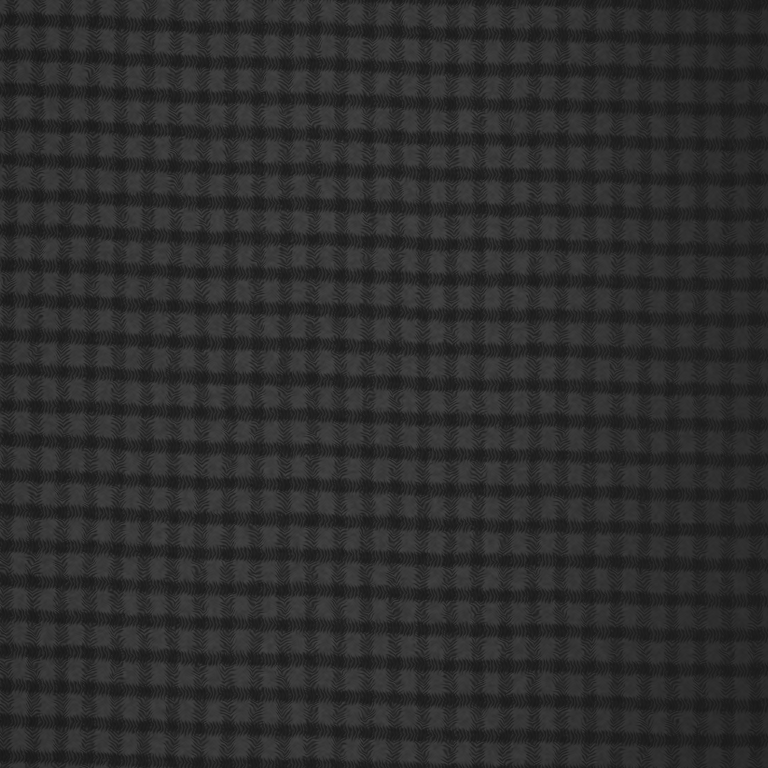
Give the GLSL for this texture, as a Shadertoy shader.

```glsl
// Charcoal woven cloth with a small dark check, slightly skewed and softly lit.

float hash(vec2 p) {
    p = fract(p * vec2(0.1031, 0.1137));
    p += dot(p, p.yx + 33.33);
    return fract((p.x + p.y) * p.x * 17.31);
}

// Smooth value noise, 0 to 1
float fuzz(vec2 p) {
    vec2 cell = floor(p), f = fract(p);
    f = f * f * (3.0 - 2.0 * f);
    return mix(mix(hash(cell), hash(cell + vec2(1, 0)), f.x),
               mix(hash(cell + vec2(0, 1)), hash(cell + vec2(1, 1)), f.x), f.y);
}

// Band around the centre line, d is the distance from it
float band(float d, float halfWidth, float softness) {
    return 1.0 - smoothstep(halfWidth - softness, halfWidth + softness, d);
}

void mainImage(out vec4 fragColor, in vec2 fragCoord) {
    vec2 uv = fragCoord / iResolution.xy;
    float down = 1.0 - uv.y;

    // Skewed cloth: columns lean on the left, rows sag to the right
    float lean = 0.009 * (uv.y - 0.5) * (1.0 - uv.x);
    float sag = 0.038 * uv.x - 0.012 * uv.x * uv.x;
    vec2 check = vec2(27.74, 21.9) * (vec2(uv.x, down) - vec2(0.0104 + lean, 0.345 + sag));
    check += 0.02 * sin(check.yx * vec2(0.9, 0.7)) + 0.01 * sin(check.yx * 2.3 + 1.0);

    // Signed offset from the nearest column and row
    vec2 offset = fract(check + 0.5) - 0.5;
    vec2 d = abs(offset);
    float grain = fuzz(uv * vec2(240.0, 280.0));
    float fleck = fuzz(uv * vec2(150.0, 190.0) + 41.0);
    float drift = fuzz(check * vec2(2.0, 3.0) + 7.0);

    // Broken twill threads: slanted in the columns, zigzag in the rows
    float columnTwill = sin(6.2832 * (9.0 * check.y + 6.0 * abs(offset.x + 0.3 * (drift - 0.5))) + 4.5 * fleck);
    float rowTwill = sin(6.2832 * (8.0 * check.x + 4.0 * abs(offset.y + 0.1 * (drift - 0.5))) + 3.5 * grain);

    // Threads fray the band edges
    float column = band(d.x + 0.05 * columnTwill + 0.08 * (grain - 0.5), 0.21, 0.09);
    float row = band(d.y + 0.025 * rowTwill + 0.06 * (fleck - 0.5), 0.175, 0.08);

    // Ground, single bands and the darker crossings
    float ground = 0.233 + 0.005 * columnTwill;
    float columnShade = 0.182 + 0.036 * columnTwill * (0.4 + fleck);
    float rowShade = 0.156 + 0.03 * rowTwill;
    float crossing = 0.123 + 0.009 * rowTwill;
    float shade = mix(mix(ground, columnShade, column), mix(rowShade, crossing, column), row);
    shade += (0.034 * (grain - 0.5) + 0.02 * (fleck - 0.5)) * (1.0 - 0.5 * row);

    // Broad light: brightest near the middle, dim at the right edge
    vec2 off = uv - vec2(0.42, 0.55);
    float light = 1.02 - 0.4 * off.x * off.x - 0.2 * off.y * off.y;
    light -= 0.05 * smoothstep(0.6, 1.0, uv.x);
    light += 0.015 * sin(5.0 * uv.x + 3.0 * uv.y) * sin(4.0 * uv.y + 1.0);

    // Bands lose contrast where the light falls off
    shade = mix(shade, 0.182, 0.28 * smoothstep(0.6, 1.0, uv.x));
    fragColor = vec4(vec3(shade * light), 1.0);
}
```
